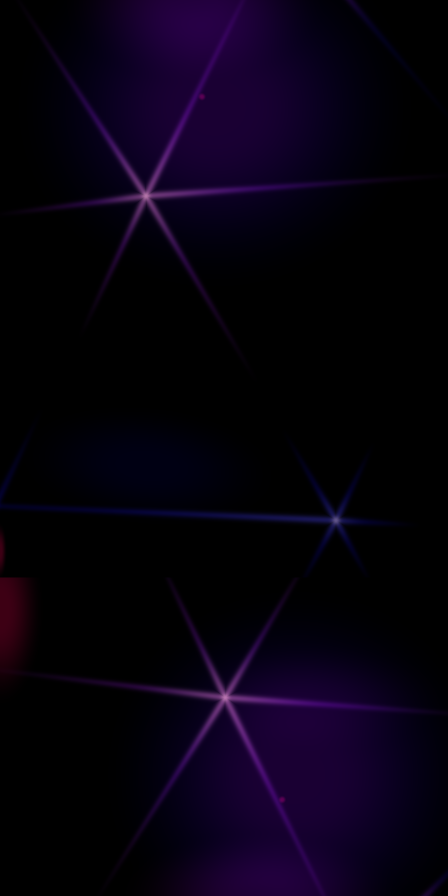
A Shadertoy shader for this background:

```glsl
// Three six-rayed stars over violet nebula glows in a black sky, split by a horizontal seam.

// Canvas units: x runs 0..1, y runs 0..2 from the bottom.
const float SEAM_Y = 0.711;
const float RAY_WIDTH = 0.0085;
const float CORE_RADIUS = 0.009;

const vec3 VIOLET_HOT = vec3(0.40, 0.22, 0.36);
const vec3 VIOLET_RAY = vec3(0.24, 0.04, 0.36);
const vec3 BLUE_HOT = vec3(0.10, 0.09, 0.34);
const vec3 BLUE_RAY = vec3(0.02, 0.01, 0.28);
const vec3 CORE_LIGHT = vec3(0.28, 0.24, 0.20);
const vec3 NAVY_HAZE = vec3(0.0, 0.0, 0.075);
const vec3 RED_HAZE = vec3(0.24, 0.0, 0.08);
const vec3 PURPLE_BLOOM = vec3(0.11, 0.0, 0.14);
const vec3 SPARK = vec3(0.25, 0.0, 0.12);

// Ray tips, relative to each star's core
const vec2 UPPER_TIPS[6] = vec2[6](
    vec2(0.27, 0.545), vec2(-0.15, -0.32), vec2(-0.31, 0.475),
    vec2(0.25, -0.42), vec2(0.72, 0.049), vec2(-0.35, -0.044));
const vec2 MIDDLE_TIPS[6] = vec2[6](
    vec2(-1.50, 0.063), vec2(0.19, -0.011), vec2(-0.12, 0.205),
    vec2(0.085, 0.175), vec2(-0.09, -0.165), vec2(0.08, -0.145));
const vec2 LOWER_TIPS[6] = vec2[6](
    vec2(-0.165, 0.345), vec2(0.205, 0.345), vec2(-0.55, 0.066),
    vec2(0.60, -0.042), vec2(-0.30, -0.47), vec2(0.29, -0.585));

// Soft elliptical falloff: 1 in the middle, 0 at the given radii
float glow(vec2 p, vec2 center, vec2 radii) {
    return 1.0 - smoothstep(0.15, 1.0, length((p - center) / radii));
}

// Nebula tint that turns from blue at its rim to violet inside
vec3 nebula(float density) {
    return vec3(0.10 * density * density, 0.0, 0.20 * density);
}

// Tapered ray from the origin to its tip
vec3 ray(vec2 q, vec2 tip, vec3 hot, vec3 cool) {
    float along = clamp(dot(q, tip) / dot(tip, tip), 0.0, 1.0);
    float width = RAY_WIDTH * mix(1.0, 0.65, along);
    float offset = length(q - tip * along) / width;
    float light = exp(-offset * offset) * pow(1.0 - along, 1.2);
    return light * mix(hot, cool, smoothstep(0.0, 0.4, along));
}

vec3 star(vec2 q, vec2 tips[6], vec3 hot, vec3 cool) {
    vec3 light = vec3(0.0);
    for (int i = 0; i < 6; i++) {
        light = max(light, ray(q, tips[i], hot, cool));
    }
    return light + CORE_LIGHT * exp(-dot(q, q) / (CORE_RADIUS * CORE_RADIUS));
}

vec3 upperSky(vec2 p) {
    vec3 color = nebula(glow(p, vec2(0.48, 1.76), vec2(0.46, 0.42)));
    color += PURPLE_BLOOM * glow(p, vec2(0.43, 2.0), vec2(0.30, 0.19));
    color += NAVY_HAZE * glow(p + vec2(0.0, 0.08 * (p.x - 0.33)), vec2(0.33, 0.96), vec2(0.30, 0.14));
    color += RED_HAZE * glow(p, vec2(0.0, 0.77), vec2(0.016, 0.065));
    color += star(p - vec2(0.326, 1.5625), UPPER_TIPS, VIOLET_HOT, VIOLET_RAY);
    color += star(p - vec2(0.750, 0.8385), MIDDLE_TIPS, BLUE_HOT, BLUE_RAY);
    // Streaks entering from outside the frame
    color += 0.6 * ray(p - vec2(0.73, 2.06), vec2(0.32, -0.378), VIOLET_RAY, BLUE_RAY);
    color += 0.8 * ray(p - vec2(-0.02, 0.851), vec2(0.115, 0.24), BLUE_RAY, BLUE_RAY);
    color += SPARK * glow(p, vec2(0.451, 1.784), vec2(0.010));
    return color;
}

vec3 lowerSky(vec2 p) {
    vec3 color = nebula(glow(p, vec2(0.66, 0.27), vec2(0.44, 0.43)));
    color += PURPLE_BLOOM * glow(p, vec2(0.58, 0.0), vec2(0.32, 0.15));
    color += 0.3 * PURPLE_BLOOM * glow(p, vec2(0.70, 0.44), vec2(0.30, 0.13));
    color += RED_HAZE * glow(p, vec2(0.0, 0.64), vec2(0.10, 0.22));
    color += star(p - vec2(0.503, 0.443), LOWER_TIPS, VIOLET_HOT, VIOLET_RAY);
    color += 0.6 * ray(p - vec2(0.93, -0.02), vec2(0.20, 0.20), VIOLET_RAY, BLUE_RAY);
    color += SPARK * glow(p, vec2(0.630, 0.215), vec2(0.010));
    return color;
}

void mainImage(out vec4 fragColor, in vec2 fragCoord) {
    vec2 p = fragCoord / iResolution.xy * vec2(1.0, 2.0);
    float pixel = 2.0 / iResolution.y;
    float aboveSeam = smoothstep(-pixel, pixel, p.y - SEAM_Y);
    fragColor = vec4(mix(lowerSky(p), upperSky(p), aboveSeam), 1.0);
}
```
